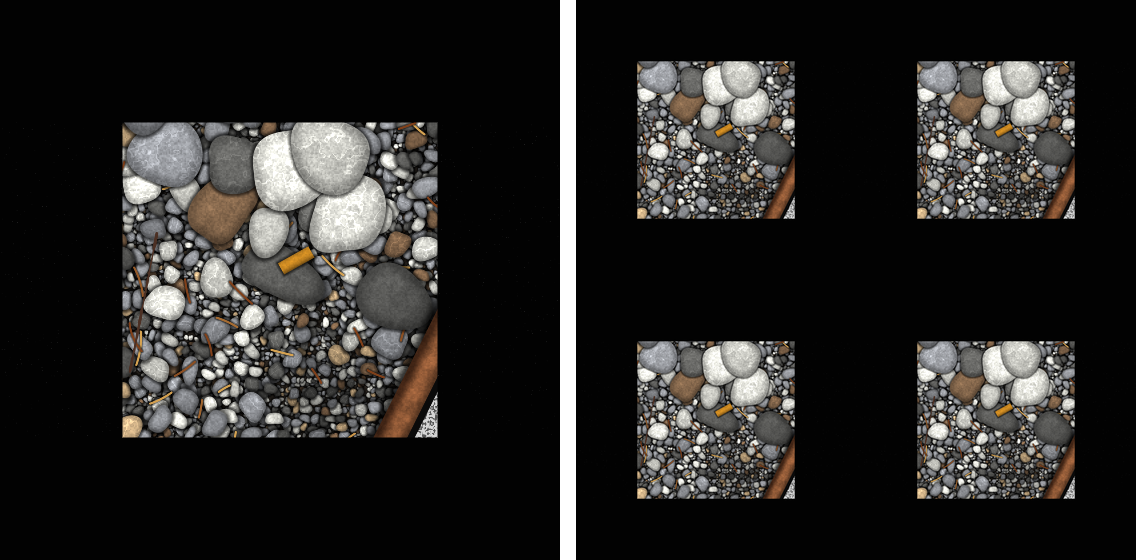
Left, the tile; right, the same tile 2 across and 2 down.
Give the GLSL for this texture, as a three.js fragment shader.

```glsl
// Pebbles, pine needles, a yellow stub and a rusty rail in a square window on black.
// Stones are wobbly superellipses on jittered wrapping grids, painted fine to coarse;
// the dark margin carries only faint dust, so opposite edges join.

#define WINDOW_HALF 0.28125
#define EDGE 0.0009
#define SHADOW_REACH 0.008
#define SHADOW_DEPTH 0.62
#define GRAIN_DEPTH 0.34
#define NEEDLE_GRID 13.0
#define NEEDLE_KEEP 0.5
#define DUST_GRID 150.0
#define DUST_LEVEL 0.15
#define DIRT_CENTER vec2(0.58, 0.30)
#define RAIL_START vec2(0.781, 0.447)
#define RAIL_NORMAL vec2(0.894, -0.447)

varying vec2 vUv;

float hash(vec2 p) {
  vec3 q = fract(p.xyx * 0.1031);
  q += dot(q, q.yzx + 33.33);
  return fract((q.x + q.y) * q.z);
}

vec4 hash4(vec2 p) {
  return vec4(hash(p), hash(p + 17.3), hash(p + 41.7), hash(p + 83.1));
}

// Value noise with a whole number of cells per tile
float wrapNoise(vec2 p, float cells) {
  vec2 i = floor(p * cells), f = fract(p * cells);
  f = f * f * (3.0 - 2.0 * f);
  vec2 a = mod(i, cells), b = mod(i + 1.0, cells);
  return mix(mix(hash(a), hash(vec2(b.x, a.y)), f.x),
             mix(hash(vec2(a.x, b.y)), hash(b), f.x), f.y);
}

float fbm(vec2 p, float cells) {
  return 0.5 * wrapNoise(p, cells) + 0.3 * wrapNoise(p, cells * 2.0)
       + 0.2 * wrapNoise(p, cells * 4.0);
}

mat2 turn(float a) { return mat2(cos(a), sin(a), -sin(a), cos(a)); }

float cover(float d) { return 1.0 - smoothstep(-EDGE, EDGE, d); }

float segment(vec2 p, vec2 a, vec2 b) {
  vec2 ab = b - a;
  return length(p - a - ab * clamp(dot(p - a, ab) / dot(ab, ab), 0.0, 1.0));
}

vec3 stoneColor(float pick, float tint) {
  vec3 c = vec3(0.60, 0.61, 0.63);
  if (pick > 0.40) c = vec3(0.88, 0.88, 0.85);
  if (pick > 0.68) c = vec3(0.38, 0.38, 0.37);
  if (pick > 0.88) c = vec3(0.54, 0.42, 0.31);
  if (pick > 0.95) c = vec3(0.88, 0.75, 0.57);
  return c * (0.84 + 0.28 * tint);
}

// Paint one size of stones over the ground; grain holds fine and coarse noise
vec3 stones(vec3 ground, vec2 p, float cells, float keep, float slope, vec2 grain) {
  vec2 home = floor(p * cells);
  for (float y = -1.0; y <= 1.0; y++) for (float x = -1.0; x <= 1.0; x++) {
    vec2 id = home + vec2(x, y);
    vec2 seed = mod(id, cells) + cells * 3.0;
    vec4 h = hash4(seed), k = hash4(seed + 129.0);
    vec2 center = id + 0.2 + 0.6 * h.xy;
    vec2 at = center / cells;
    float dirt = 1.0 - smoothstep(0.03, 0.14, distance(at, DIRT_CENTER));
    float chance = keep + slope * (at.y - at.x) - 0.6 * dirt * step(cells, 40.0);
    if (k.x > chance) continue;
    vec2 radii = mix(0.42, 0.68, h.z) * vec2(1.0, mix(0.58, 0.95, h.w));
    vec2 q = turn(k.y * 6.283) * (p * cells - center) / radii;
    float angle = atan(q.y, q.x), power = mix(2.0, 3.0, k.z);
    float r = pow(pow(abs(q.x), power) + pow(abs(q.y), power), 1.0 / power);
    r += r * (0.07 * sin(2.0 * angle + h.x * 40.0) + 0.06 * sin(3.0 * angle + h.y * 40.0));
    float d = (r - 1.0) * radii.y;
    float reach = min(0.3, SHADOW_REACH * cells);
    ground *= 1.0 - SHADOW_DEPTH * (1.0 - smoothstep(0.0, reach, d));
    vec2 away = (p * cells - center) / radii.x;
    float light = 0.70 + 0.30 * smoothstep(0.0, 0.45, 1.0 - r) + 0.10 * (away.y - 0.4 * away.x);
    float vein = smoothstep(0.75, 1.0, sin(q.y * 7.0 + grain.y * 14.0)) * step(0.6, h.w);
    vec3 c = stoneColor(k.w, h.x) * light * (1.0 - 0.35 * dirt);
    c *= 1.0 + GRAIN_DEPTH * (grain.x + 0.8 * grain.y - 0.9) + 0.18 * vein;
    ground = mix(ground, c, cover(d / cells));
  }
  return ground;
}

// Thin bent needles, straw to rust
vec3 needles(vec3 ground, vec2 p) {
  vec2 home = floor(p * NEEDLE_GRID);
  for (float y = -1.0; y <= 1.0; y++) for (float x = -1.0; x <= 1.0; x++) {
    vec2 id = home + vec2(x, y);
    vec4 h = hash4(mod(id, NEEDLE_GRID) + 300.0);
    if (hash(mod(id, NEEDLE_GRID) + 511.0) > NEEDLE_KEEP) continue;
    vec2 q = turn(h.z * 6.283) * (p - (id + h.xy) / NEEDLE_GRID);
    q.y += (h.x - 0.5) * 14.0 * q.x * q.x;
    float reach = mix(0.010, 0.030, h.w);
    float d = segment(q, vec2(-reach, 0.0), vec2(reach, 0.0)) - 0.0019;
    ground *= 1.0 - 0.5 * (1.0 - smoothstep(0.0, 0.004, d));
    vec3 c = mix(vec3(0.50, 0.25, 0.10), vec3(0.84, 0.64, 0.32), smoothstep(0.3, 0.8, h.y));
    ground = mix(ground, c, cover(d));
  }
  return ground;
}

// Twig, stub and the rail with its pale far side
vec3 objects(vec3 c, vec2 p, vec2 grain) {
  float twig = segment(p, vec2(0.28, 0.583), vec2(0.232, 0.336)) - 0.002;
  c = mix(c, vec3(0.30, 0.19, 0.14), cover(twig + 0.004 * (grain.y - 0.5)));
  vec2 q = turn(-0.51) * (p - vec2(0.529, 0.535));
  vec2 box = abs(q) - vec2(0.031, 0.0115);
  float stub = length(max(box, 0.0)) + min(max(box.x, box.y), 0.0);
  c *= 1.0 - 0.6 * (1.0 - smoothstep(0.0, 0.007, stub));
  float round = 1.0 - 0.35 * pow(abs(q.y / 0.0115 - 0.2), 2.0);
  c = mix(c, vec3(0.83, 0.56, 0.14) * round * (0.9 + 0.2 * grain.x), cover(stub));
  float s = dot(p - RAIL_START, RAIL_NORMAL);
  c *= 1.0 - 0.75 * smoothstep(-0.022, 0.0, s);
  vec3 rust = mix(vec3(0.25, 0.14, 0.08), vec3(0.58, 0.36, 0.22), smoothstep(0.004, 0.026, s));
  rust *= (0.6 + 0.5 * grain.y + 0.3 * grain.x) * (1.0 - 0.4 * smoothstep(0.034, 0.054, s));
  c = mix(c, rust, cover(-s));
  c = mix(c, vec3(0.04), cover(0.054 - s));
  vec3 pale = vec3(0.84) * mix(0.4, 1.0, smoothstep(0.3, 0.55, grain.x));
  return mix(c, pale, cover(0.066 - s));
}

void main() {
  vec2 p = vUv, fromMiddle = abs(p - 0.5);
  vec2 grain = vec2(0.6 * wrapNoise(p, 420.0) + 0.4 * wrapNoise(p, 230.0), fbm(p, 48.0));
  // Dust in the side margins
  vec2 cell = mod(floor(p * DUST_GRID), DUST_GRID);
  vec4 h = hash4(cell + 700.0);
  float speck = cover(length(fract(p * DUST_GRID) - 0.25 - 0.5 * h.xy) / DUST_GRID - 0.0006);
  vec3 color = vec3(0.008) + DUST_LEVEL * h.w * speck * step(h.z, 0.12) * cover(fromMiddle.y - WINDOW_HALF);
  // Gravel from grit to cobbles
  float outside = max(fromMiddle.x, fromMiddle.y) - WINDOW_HALF;
  if (outside < EDGE) {
    vec3 scene = vec3(0.15, 0.13, 0.11) * (0.5 + grain.x);
    scene = stones(scene, p, 110.0, 0.85, 0.0, grain);
    scene = stones(scene, p, 58.0, 0.80, 0.0, grain);
    scene = stones(scene, p, 34.0, 0.62, 0.1, grain);
    scene = stones(scene, p, 19.0, 0.36, 0.3, grain);
    scene = needles(scene, p);
    scene = stones(scene, p, 9.0, 0.26, 0.8, grain);
    color = mix(color, objects(scene, p, grain), cover(outside));
  }
  gl_FragColor = vec4(clamp(color, 0.0, 1.0), 1.0);
}
```
